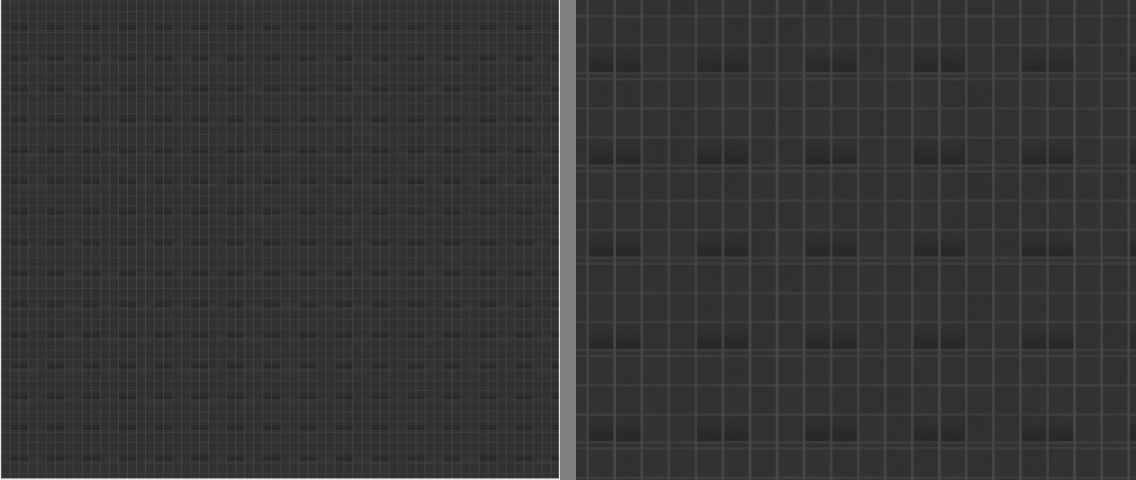
Left, the full canvas; right, a detail of the centre.
Write a WebGL 2 fragment shader that draws this pattern.

```glsl
#version 300 es
precision highp float;

uniform vec2 u_resolution;
out vec4 fragColor;

// Lengths are fractions of the canvas height.
const vec2 REPEAT = vec2(0.07514, 0.06412);
const vec2 ORIGIN = vec2(0.0213, 0.0239);     // from the top left corner
const float COLUMNS = 4.0;
const float DARK_COLUMNS = 2.0;
const float ROW_LINES[4] = float[4](0.0, 0.0202, 0.0396, 0.0437);
const float LINE_WIDTH = 0.0019;
const float SIDE_MARGIN = 0.0024;
const float BOTTOM_MARGIN = 0.0034;

const vec3 TILE_COLOR = vec3(0.198, 0.190, 0.191);
const vec3 DARK_COLOR = vec3(0.160, 0.153, 0.154);
const vec3 COLUMN_LINE_COLOR = vec3(0.282, 0.274, 0.274);
const vec3 ROW_LINE_COLOR = vec3(0.248, 0.240, 0.240);
const vec3 MARGIN_COLOR = vec3(0.91);

const float TILE_VARIATION = 0.006;
const float GRAIN = 0.005;
const float GRAIN_CELLS = 438.0;
const float LINE_WEAR = 0.35;

float hash(vec2 p) {
    vec3 q = fract(p.xyx * vec3(0.1031, 0.1030, 0.0973));
    q += dot(q, q.yzx + 33.33);
    return fract((q.x + q.y) * q.z);
}

// Signed distance to the nearest multiple of the period.
float repeatDistance(float x, float period) {
    return (fract(x / period + 0.5) - 0.5) * period;
}

// Share of a pixel covered by a line whose centre is at distance d.
float lineCoverage(float d, float width, float pixel) {
    float high = min(d + 0.5 * width, 0.5 * pixel);
    float low = max(d - 0.5 * width, -0.5 * pixel);
    return clamp((high - low) / pixel, 0.0, 1.0);
}

// Share of a pixel lying beyond an edge, for d measured outwards.
float edgeCoverage(float d, float pixel) {
    return clamp(d / pixel + 0.5, 0.0, 1.0);
}

void main() {
    float pixel = 1.0 / u_resolution.y;
    vec2 p = gl_FragCoord.xy * pixel;
    float aspect = u_resolution.x * pixel;
    vec2 g = vec2(p.x, 1.0 - p.y) - ORIGIN;
    float columnWidth = REPEAT.x / COLUMNS;
    float column = floor(g.x / columnWidth);
    float y = mod(g.y, REPEAT.y);

    // Index of the row band inside the repeat
    float band = 0.0;
    for (int i = 1; i < 4; i++) band += step(ROW_LINES[i], y);
    float row = floor(g.y / REPEAT.y) * 4.0 + band;

    // Tile faces with fine grain
    vec3 color = TILE_COLOR;
    color += TILE_VARIATION * (hash(vec2(column, row) + 71.0) - 0.5);
    color += GRAIN * (hash(floor(p * GRAIN_CELLS)) - 0.5);

    // Paired dark tiles, deepening towards their lower edge
    float pair = 1.0 - step(DARK_COLUMNS, mod(column, COLUMNS));
    float depth = smoothstep(ROW_LINES[1], ROW_LINES[2], y);
    float inRow = 1.0 - edgeCoverage(y - ROW_LINES[2], pixel);
    color = mix(color, DARK_COLOR, pair * depth * inRow);

    // Horizontal lines, with a close double line in each repeat
    float rowLines = 0.0;
    for (int i = 0; i < 4; i++) {
        float d = repeatDistance(g.y - ROW_LINES[i], REPEAT.y);
        rowLines = max(rowLines, lineCoverage(d, LINE_WIDTH, pixel));
    }
    float rowWear = 1.0 - LINE_WEAR * hash(vec2(column, row) + 19.0);
    color = mix(color, ROW_LINE_COLOR, rowLines * rowWear);

    // Vertical lines, each with its own strength
    float lineIndex = floor(g.x / columnWidth + 0.5);
    float d = repeatDistance(g.x, columnWidth);
    float columnWear = 1.0 - LINE_WEAR * hash(vec2(lineIndex, 5.0) + 43.0);
    float columnLines = lineCoverage(d, LINE_WIDTH, pixel);
    color = mix(color, COLUMN_LINE_COLOR, columnLines * columnWear);

    // Light margins at the left, right and bottom
    float sides = edgeCoverage(SIDE_MARGIN - min(p.x, aspect - p.x), pixel);
    float bottom = edgeCoverage(BOTTOM_MARGIN - p.y, pixel);
    color = mix(color, MARGIN_COLOR, max(sides, bottom));

    fragColor = vec4(color, 1.0);
}
```
